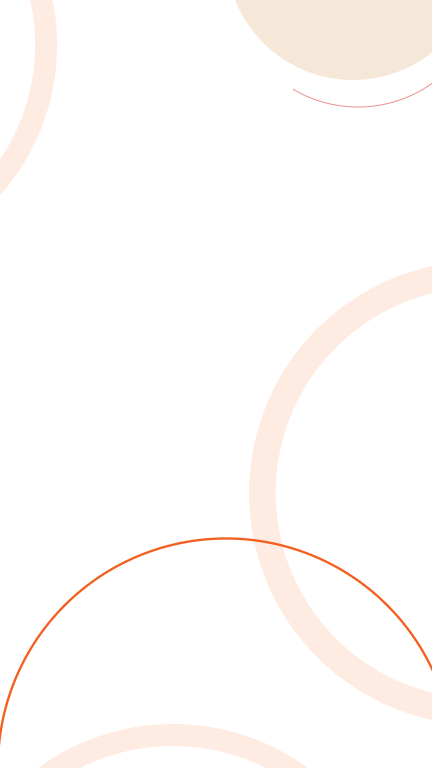
A Shadertoy shader for this background:

```glsl
float pixelSize;

// Smooth coverage of a signed distance
float cover(float dist) {
    return clamp(0.5 - dist / pixelSize, 0.0, 1.0);
}

float disc(vec2 p, vec2 center, float radius) {
    return cover(length(p - center) - radius);
}

float ring(vec2 p, vec2 center, float radius, float halfWidth) {
    return cover(abs(length(p - center) - radius) - halfWidth);
}

void mainImage(out vec4 fragColor, in vec2 fragCoord) {
    // Canvas width is one unit
    pixelSize = 1.0 / iResolution.x;
    vec2 p = fragCoord * pixelSize;

    vec3 peach = vec3(0.996, 0.925, 0.886);
    vec3 beige = vec3(0.965, 0.910, 0.851);
    vec3 rose = vec3(0.930, 0.540, 0.530);
    vec3 orange = vec3(0.955, 0.370, 0.120);
    vec3 color = vec3(1.0);

    // Broad pale rings
    float bands = ring(p, vec2(-0.391, 1.6736), 0.4977, 0.0255);
    bands = max(bands, ring(p, vec2(1.1141, 0.6366), 0.5067, 0.0308));
    bands = max(bands, ring(p, vec2(0.4005, -0.4282), 0.5046, 0.0255));
    color = mix(color, peach, bands);

    // Corner disc
    color = mix(color, beige, disc(p, vec2(0.8171, 1.8866), 0.294));

    // Hairline arc below the disc, cut at its left end
    float arc = ring(p, vec2(0.8287, 1.8264), 0.2963, 0.0011);
    arc *= cover(0.678 - p.x) * cover(p.y - 1.8264);
    color = mix(color, rose, arc);

    // Thin bright circle
    color = mix(color, orange, ring(p, vec2(0.5231, 0.0035), 0.5278, 0.0027));

    fragColor = vec4(color, 1.0);
}
```
